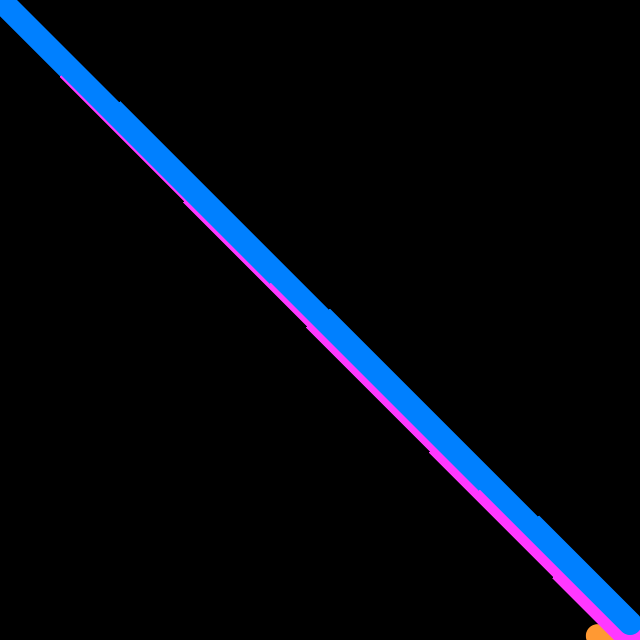
Give the GLSL for this background, as a WebGL 1 fragment shader.

```glsl
precision highp float;

uniform vec2 u_resolution;

#define BLUE vec3(0.0, 0.5, 1.0)
#define MAGENTA vec3(1.0, 0.22, 1.0)
#define ORANGE vec3(1.0, 0.6, 0.2)
#define LONG_STEP 0.4603
#define SHORT_STEP 0.2744
#define STEP_HEIGHT 0.0024
#define LOWER_START 0.151
#define UPPER_START 0.245
#define BLUE_END 1.3847
#define ORANGE_START 1.3627

// Offset of a stepped edge, counted from its first jog
float jog(float along, float first, float period) {
    return STEP_HEIGHT * floor((along - first) / period);
}

// Diagonal band between two edges, with round caps at both ends
float stroke(vec2 q, float lower, float upper, float start, float end) {
    float middle = 0.5 * (lower + upper);
    float overshoot = q.x - clamp(q.x, start, end);
    return length(vec2(overshoot, q.y - middle)) - 0.5 * (upper - lower);
}

float coverage(float distance, float pixel) {
    return 1.0 - smoothstep(-0.6 * pixel, 0.6 * pixel, distance);
}

void main() {
    vec2 uv = gl_FragCoord.xy / u_resolution;
    float pixel = 1.0 / min(u_resolution.x, u_resolution.y);

    // Axes along and across the falling diagonal
    vec2 p = vec2(uv.x, 1.0 - uv.y);
    vec2 q = vec2(p.x + p.y, p.x - p.y) * 0.70711;

    // Stepped edges
    float blueUpper = 0.0212 + jog(q.x, UPPER_START, LONG_STEP);
    float blueLower = -0.0156 + jog(q.x, LOWER_START, LONG_STEP);
    float magentaLower = -0.0191 - jog(q.x, LOWER_START, SHORT_STEP);

    // Strokes from back to front
    float orange = stroke(q, -0.0606, -0.0242, ORANGE_START, 2.0);
    float magenta = stroke(q, magentaLower, 0.0147, -1.0, 2.0);
    float blue = stroke(q, blueLower, blueUpper, -1.0, BLUE_END);

    vec3 color = vec3(0.0);
    color = mix(color, ORANGE, coverage(orange, pixel));
    color = mix(color, MAGENTA, coverage(magenta, pixel));
    color = mix(color, BLUE, coverage(blue, pixel));
    gl_FragColor = vec4(color, 1.0);
}
```
